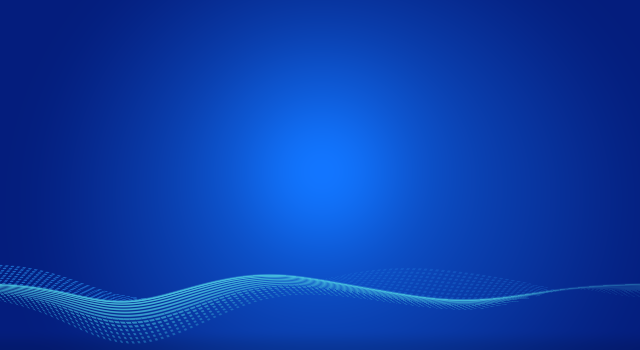
Give the GLSL for this background, as a Shadertoy shader.

```glsl
// Blue radial glow above a flowing ribbon of fine cyan lines and dots.

float bump(float x, float center, float width) {
    float d = (x - center) / width;
    return exp(-d * d);
}

// Height of the bright crest line, in canvas heights
float crest(float x) {
    return 0.19 - 0.051 * bump(x, 0.19, 0.11)
                + 0.026 * bump(x, 0.42, 0.11)
                - 0.047 * bump(x, 0.725, 0.15);
}

// Depth of the ribbon below the crest; it pinches near the right end
float ribbonDepth(float x) {
    return 0.1 * bump(x, 0.24, 0.19)
         + 0.026 * (1.0 - smoothstep(0.74, 0.9, x))
         + 0.035 * smoothstep(0.88, 1.0, x) + 0.002;
}

// Height of the dotted veils above the crest, one left and one right
float veilHeight(float x) {
    float left = 0.057 * max(0.0, 1.0 - x * x / 0.053);
    float right = 0.086 * sin(3.14159 * clamp((x - 0.5) / 0.37, 0.0, 1.0));
    return left + right + 0.0001;
}

// Rows of dashes; fill is the dash share of each cell, above 1 is solid
float dashRows(float row, float spacing, float x, float fill, float slant) {
    float px = 1.0 / iResolution.y;
    float across = abs(fract(row) - 0.5) * spacing - 0.24 * spacing - 0.0004;
    float cell = iResolution.x / iResolution.y / 110.0;
    float along = (abs(fract(x * 110.0 - row * slant) - 0.5) - 0.5 * fill) * cell;
    return (1.0 - smoothstep(-0.7 * px, 0.7 * px, across))
         * (1.0 - smoothstep(-0.7 * px, 0.7 * px, along));
}

void mainImage(out vec4 fragColor, in vec2 fragCoord) {
    vec2 uv = fragCoord / iResolution.xy;
    vec2 p = (fragCoord - 0.5 * iResolution.xy) / iResolution.y;

    // Background: bright core fading to navy, darkest on the left
    float r = length(p - vec2(0.005, 0.01));
    vec3 color = mix(vec3(0.04, 0.25, 0.69), vec3(0.07, 0.46, 1.0), bump(r, 0.0, 0.28));
    float shade = length(p * vec2(p.x > 0.0 ? 0.86 : 1.0, 1.0)) + 0.1 * p.y;
    color = mix(color, vec3(0.015, 0.115, 0.49), smoothstep(0.3, 0.92, shade));
    color *= 1.0 - 0.12 * (1.0 - smoothstep(0.0, 0.06, uv.y));

    float top = crest(uv.x);
    float px = 1.0 / iResolution.y;

    // Dotted veils
    float veil = veilHeight(uv.x);
    float rise = (uv.y - top) / veil;
    if (rise > 0.0 && rise < 1.0) {
        float dots = dashRows(rise * 8.0, veil / 8.0, uv.x, 0.5, 0.35);
        float strength = mix(0.75, 0.3, smoothstep(0.2, 0.5, uv.x));
        color = mix(color, vec3(0.13, 0.5, 0.88), dots * strength);
    }

    // Ribbon: solid lines near the crest, breaking into slanted dashes below
    float depth = ribbonDepth(uv.x);
    float t = (top - uv.y) / depth;
    float fade = mix(1.0, 0.3, smoothstep(0.72, 0.92, uv.x));
    if (t > 0.0 && t < 1.0) {
        float row = 13.0 * pow(t, 0.8);
        float spacing = depth / 13.0 * 1.25 * pow(t, 0.2);
        float fill = mix(1.4, 0.4, smoothstep(0.2, 0.75, t));
        float lines = dashRows(row, spacing, uv.x, fill, 0.35);
        vec3 tint = mix(vec3(0.3, 0.79, 0.88), vec3(0.16, 0.56, 0.8), t);
        color = mix(color, tint, lines * fade * mix(0.95, 0.5, t));
    }

    // Crest highlight
    float edge = 1.0 - smoothstep(0.0, 0.0025 + px, abs(uv.y - top + 0.001));
    color = mix(color, vec3(0.28, 0.76, 0.88), edge * fade * 0.75);

    fragColor = vec4(color, 1.0);
}
```
